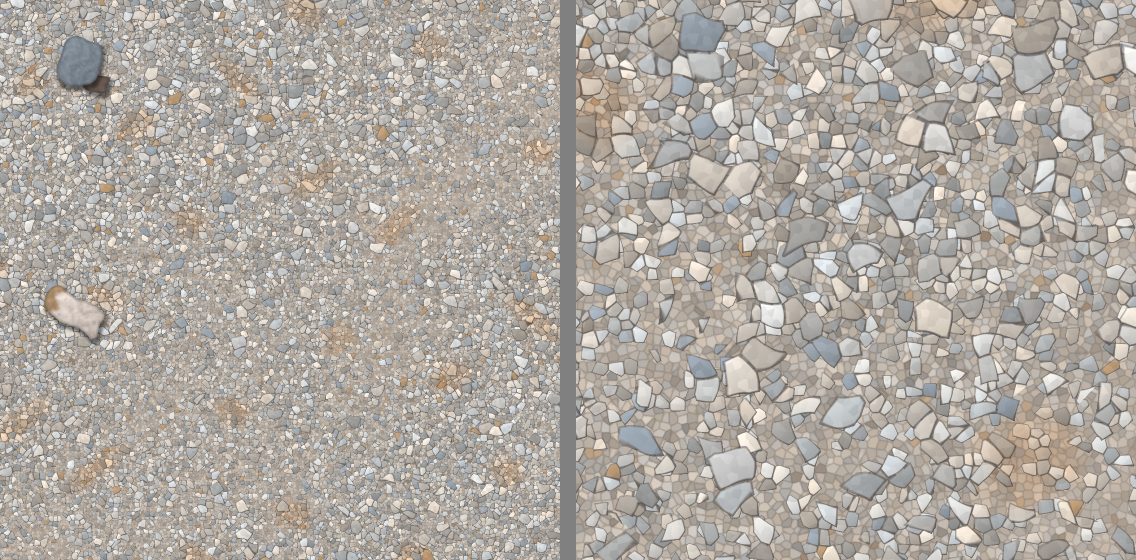
Left, the full canvas; right, a detail of the centre.
A WebGL 1 fragment shader for this texture:

```glsl
precision highp float;
uniform vec2 u_resolution;

vec2 hash2(vec2 p) {
  vec3 q = fract(p.xyx * vec3(0.1031, 0.1030, 0.0973));
  q += dot(q, q.yzx + 33.33);
  return fract((q.xx + q.yz) * q.zy);
}

// Cellular noise: x = gap to the border, y = side facing the light, zw = cell randoms
vec4 grains(vec2 p) {
  vec2 base = floor(p), nearest = vec2(0.0), id = base;
  float first = 9.0, second = 9.0;
  for (int j = -1; j <= 1; j++) {
    for (int i = -1; i <= 1; i++) {
      vec2 cell = base + vec2(float(i), float(j));
      vec2 offset = p - cell - 0.08 - 0.84 * hash2(cell);
      float d = length(offset);
      if (d < first) {
        second = first;
        first = d;
        nearest = offset;
        id = cell;
      } else {
        second = min(second, d);
      }
    }
  }
  return vec4(second - first, dot(nearest, vec2(-0.6, 0.8)), hash2(id + 57.0));
}

vec3 rockColour(float seed) {
  float tint = fract(seed * 17.0), rarity = fract(seed * 91.0);
  vec3 rock = mix(0.59, 0.89, seed) * mix(vec3(0.97, 1.0, 1.02), vec3(1.06, 1.0, 0.93), tint);
  rock = mix(rock, vec3(0.54, 0.60, 0.66), 0.7 * step(0.93, rarity));
  return mix(rock, vec3(0.76, 0.58, 0.38), 0.75 * step(0.98, rarity));
}

// Lays chips over the ground, each with a dark crevice around it
vec3 addChips(vec3 ground, vec4 g, float presence) {
  float present = step(g.z, presence);
  float body = smoothstep(0.05, 0.17, g.x);
  vec3 crevice = mix(ground, vec3(0.34, 0.32, 0.31), 0.62 - 0.4 * clamp(g.y, -0.5, 0.5));
  vec3 chip = rockColour(g.w) * (1.0 + 0.12 * g.y);
  return mix(ground, mix(crevice, chip, body), present);
}

float stoneDistance(vec2 q, vec2 size, float corner) {
  q += 0.003 * sin(q.yx * vec2(110.0, 90.0) + vec2(1.0, 2.5));
  vec2 d = abs(q) - size + corner;
  return length(max(d, 0.0)) + min(max(d.x, d.y), 0.0) - corner;
}

// Large loose stone with a soft shadow to the lower right
vec3 addStone(vec3 ground, vec2 p, float angle, vec2 size, float corner, vec3 face, vec3 endFace, float mottle) {
  mat2 turn = mat2(cos(angle), -sin(angle), sin(angle), cos(angle));
  vec2 q = turn * p;
  float d = stoneDistance(q, size, corner);
  float shadow = stoneDistance(turn * (p - vec2(0.003, -0.006)), size, corner);
  ground *= 1.0 - 0.45 * (1.0 - smoothstep(-0.002, 0.008, shadow));
  vec3 rock = mix(endFace, face, smoothstep(-0.75, -0.5, q.x / size.x + 0.15 * sin(q.y * 160.0)));
  rock *= 0.94 + 0.1 * mottle + 0.04 * sin(q.y * 260.0 + 3.0 * sin(q.x * 90.0));
  rock *= 1.0 + 2.0 * dot(p, vec2(-0.5, 0.8));
  rock *= 0.8 + 0.2 * smoothstep(0.0, 0.006, -d);
  return mix(rock, ground, smoothstep(-0.001, 0.001, d));
}

vec3 gravel(vec2 p) {
  // Broad sandy drifts
  vec2 q = p + 0.05 * sin(p.yx * vec2(13.0, 11.0) + vec2(0.4, 2.0));
  float band = dot(q - vec2(0.65, 0.45), vec2(-0.67, 0.74));
  float sand = 0.2 + 0.5 * exp(-18.0 * band * band);
  sand += 0.14 * sin(q.x * 15.0 - q.y * 9.0 + 1.0) + 0.12 * sin(q.x * 8.0 + q.y * 23.0);
  sand = clamp(sand, 0.0, 1.0);

  // Fine grit with small dark pits
  vec4 fine = grains(p * 195.0);
  vec3 grit = rockColour(fine.w) * mix(0.72, 1.0, smoothstep(0.0, 0.3, fine.x));
  grit *= 1.0 - 0.36 * step(0.88, fine.z);
  vec3 colour = mix(grit, vec3(0.74, 0.675, 0.61), 0.25 + 0.4 * sand);

  // Chips in three sizes, sparser on the sand
  vec2 bend = 0.002 * sin(p.yx * vec2(140.0, 170.0));
  colour = addChips(colour, grains(p * 128.0 + 11.0), mix(0.6, 0.28, sand));
  colour = addChips(colour, grains((p + bend) * 84.0 + 31.0), mix(0.48, 0.08, sand));
  colour = addChips(colour, grains((p + bend) * vec2(50.0, 58.0) + 73.0), mix(0.24, 0.0, sand) * (0.35 + 0.65 * p.y));

  // Faint rusty stains and surface roughness
  float stain = smoothstep(0.7, 1.0, sin(q.x * 17.0 + 1.3) * sin(q.y * 21.0 + 2.0));
  colour *= mix(vec3(1.0), vec3(1.0, 0.92, 0.84), stain);
  colour *= 0.96 + 0.1 * fine.z;

  vec3 slate = vec3(0.49, 0.53, 0.57), umber = vec3(0.42, 0.36, 0.33);
  colour = addStone(colour, p - vec2(0.173, 0.852), -0.4, vec2(0.022, 0.016), 0.009, umber, umber, fine.z);
  colour = addStone(colour, p - vec2(0.142, 0.889), 1.1, vec2(0.044, 0.037), 0.031, slate, slate, fine.z);
  return addStone(colour, p - vec2(0.132, 0.444), -0.52, vec2(0.055, 0.025), 0.011,
                  vec3(0.84, 0.79, 0.76), vec3(0.62, 0.51, 0.39), fine.z);
}

void main() {
  // Four samples per pixel smooth the grain borders
  vec3 total = vec3(0.0);
  for (int j = 0; j < 2; j++) {
    for (int i = 0; i < 2; i++) {
      vec2 jitter = vec2(float(i), float(j)) * 0.5 - 0.25;
      total += gravel((gl_FragCoord.xy + jitter) / u_resolution.y);
    }
  }
  gl_FragColor = vec4(total * 0.25, 1.0);
}
```
